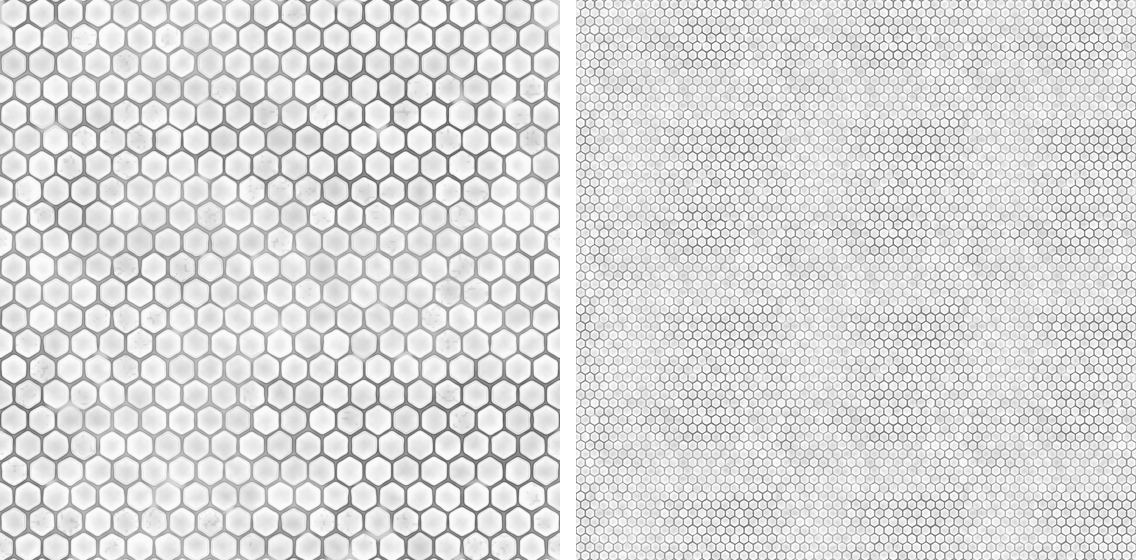
Left, the tile; right, the same tile 3 across and 3 down.
This pattern is drawn by a Shadertoy shader. Its source:

```glsl
// Seamless sheet of worn pale hexagonal tiles with soft grey grout.

const vec2  TILES        = vec2(20.0, 22.0); // columns, rows (rows must be even)
const float ROW_STEP     = 0.8660254;        // row height in tile widths
const float APOTHEM      = 0.461;            // tile half width, pitch = 1
const float CORNER       = 0.17;             // corner rounding
const float SHIFT        = 0.026;            // random offset of each tile
const float SIZE_VARY    = 0.016;            // random size of each tile
const float WOBBLE       = 0.035;            // unevenness of the outline
const float TILE_CENTER  = 0.875;
const float TILE_EDGE    = 0.935;
const float GROUT_DARK   = 0.55;
const float GROUT_LIGHT  = 0.73;
const float LINE_DARK    = 0.36;
const float LINE_LIGHT   = 0.62;
const float CLOUDINESS   = 0.15;
const int   SAMPLES      = 2;                // antialiasing grid per axis

float hash(vec2 p) {
    return fract(sin(dot(p, vec2(127.1, 311.7))) * 43758.5453);
}

// Value noise that wraps after 'period' cells.
float noise(vec2 uv, float period, float seed) {
    vec2 p = uv * period;
    vec2 i = floor(p), f = fract(p);
    f = f * f * (3.0 - 2.0 * f);
    vec2 a = mod(i, period) + seed;
    vec2 b = mod(i + 1.0, period) + seed;
    return mix(mix(hash(a), hash(vec2(b.x, a.y)), f.x),
               mix(hash(vec2(a.x, b.y)), hash(b), f.x), f.y);
}

float fbm(vec2 uv, float period, float seed) {
    float sum = 0.0, amp = 0.5;
    for (int k = 0; k < 4; k++) {
        sum += amp * noise(uv, period, seed + float(k) * 7.3);
        period *= 2.0;
        amp *= 0.5;
    }
    return sum / 0.9375;
}

// Signed distance to a rounded hexagon with upright sides.
float roundedHexagon(vec2 p, float apothem) {
    const vec3 k = vec3(-0.8660254, 0.5, 0.5773503);
    float r = apothem - CORNER;
    p = abs(p.yx);
    p -= 2.0 * min(dot(k.xy, p), 0.0) * k.xy;
    p -= vec2(clamp(p.x, -k.z * r, k.z * r), r);
    return length(p) * sign(p.y) - CORNER;
}

// Distance to the nearest tile; 'id' receives its wrapped index.
float nearestTile(vec2 uv, out vec2 id) {
    vec2 p = uv * TILES * vec2(1.0, ROW_STEP);
    float baseRow = floor(uv.y * TILES.y);
    float best = 10.0;
    id = vec2(0.0);
    for (int j = -1; j <= 1; j++) {
        float row = baseRow + float(j);
        float stagger = 0.5 * mod(row, 2.0);
        float baseCol = floor(p.x - stagger + 0.5);
        for (int i = -1; i <= 1; i++) {
            float col = baseCol + float(i);
            vec2 cell = mod(vec2(col, row), TILES);
            vec2 jitter = vec2(hash(cell + 3.1), hash(cell + 8.7)) - 0.5;
            vec2 center = vec2(col + stagger, (row + 0.5) * ROW_STEP) + SHIFT * jitter;
            float size = APOTHEM + SIZE_VARY * (hash(cell + 5.9) - 0.5);
            float d = roundedHexagon(p - center, size);
            if (d < best) {
                best = d;
                id = cell;
            }
        }
    }
    return best;
}

float bump(float x, float width) {
    return exp(-x * x / (width * width));
}

float tileShade(vec2 uv) {
    vec2 id;
    float d = nearestTile(uv, id);
    d += WOBBLE * (noise(uv, 64.0, 2.0) - 0.5);

    // Glazed face: greyer center, bright rim, clouds and specks
    float face = mix(TILE_CENTER, TILE_EDGE, smoothstep(-0.42, -0.12, d));
    face += CLOUDINESS * (fbm(uv, 32.0, 11.0) - 0.5);
    face += 0.05 * (hash(id + 1.7) - 0.5) + 0.05 * (fbm(uv, 5.0, 47.0) - 0.5);
    face += 0.035 * bump(d + 0.09, 0.045);
    float speckled = step(0.8, hash(id + 13.3));
    face -= 0.07 * speckled * smoothstep(0.68, 0.9, noise(uv, 190.0, 5.0));

    // Faint second contour on some tiles
    float chipped = step(0.6, hash(id + 21.9)) * noise(uv, 26.0, 31.0);
    face -= 0.12 * chipped * bump(d + 0.075, 0.014);

    // Grout with dark contours, fading in broad patches and small worn spots
    float fade = smoothstep(0.3, 0.72, fbm(uv, 4.0, 19.0));
    float grout = mix(GROUT_DARK, GROUT_LIGHT, fade);
    float line = mix(LINE_DARK, LINE_LIGHT, fade);
    grout = mix(grout, line, bump(d - 0.01, 0.018));
    grout += 0.08 * (noise(uv, 90.0, 23.0) - 0.5);
    float worn = smoothstep(0.84, 0.98, noise(uv, 22.0, 37.0));
    grout = mix(grout, 0.9, 0.75 * worn);

    return mix(min(face, 0.98), grout, smoothstep(-0.045, 0.006, d));
}

void mainImage(out vec4 fragColor, in vec2 fragCoord) {
    float shade = 0.0;
    for (int k = 0; k < SAMPLES * SAMPLES; k++) {
        vec2 offset = (vec2(k % SAMPLES, k / SAMPLES) + 0.5) / float(SAMPLES) - 0.5;
        shade += tileShade((fragCoord + offset) / iResolution.xy);
    }
    fragColor = vec4(vec3(shade / float(SAMPLES * SAMPLES)), 1.0);
}
```
